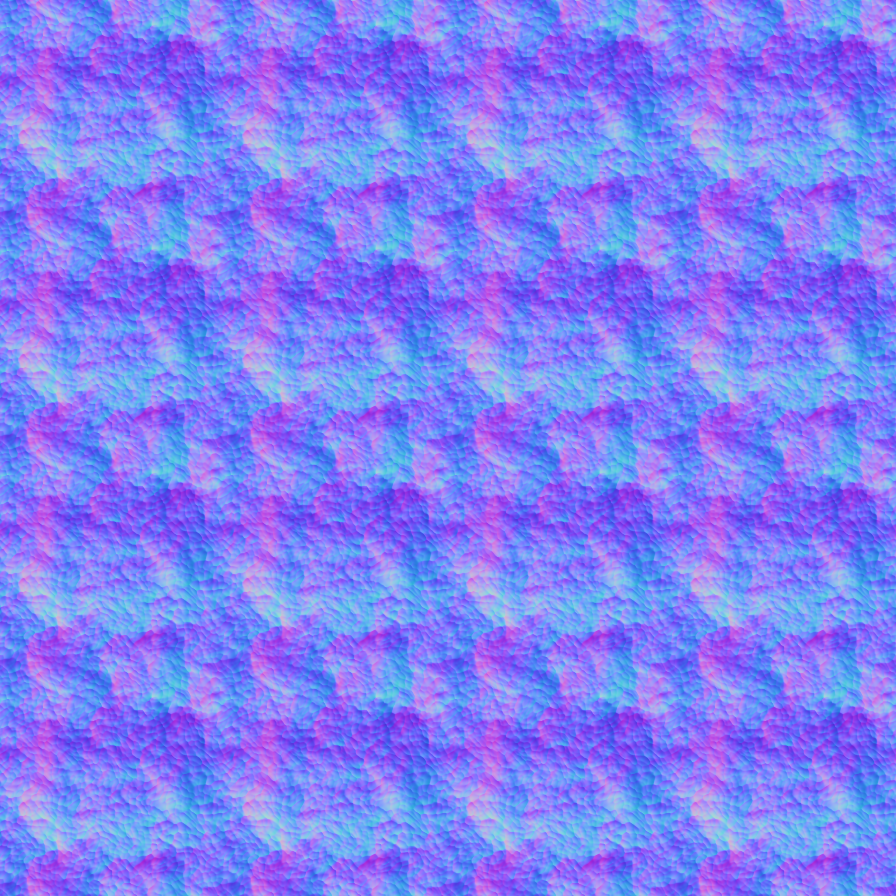
A WebGL 1 fragment shader for this texture map:

```glsl
precision highp float;

uniform vec2 u_resolution;

const float REPEATS = 4.0;        // tiles across and down
const float DOME_STEEPNESS = 0.60;
const float GRAIN_CELLS = 6.0;    // coarsest grain cells per tile
const float GRAIN_STRENGTH = 0.24;
const float CREASE_SHARPNESS = 6.0;
const float OUTLINE_WARP = 0.010;
const float OUTLINE_CHIPS = 0.035;
const int OCTAVES = 4;
const float TAU = 6.2831853;

vec2 hash2(vec2 cell) {
  vec2 k = vec2(dot(cell, vec2(127.1, 311.7)), dot(cell, vec2(269.5, 183.3)));
  return fract(sin(k) * 43758.55);
}

// Slope of a flat-topped mound that wraps around the tile
vec2 domeSlope(vec2 p, vec2 centre, vec2 radius) {
  vec2 d = p - centre;
  vec2 q = sin(0.5 * TAU * d) / (0.5 * TAU * radius);
  float r2 = dot(q, q);
  return -sin(TAU * d) / (TAU * radius) * exp(-0.5 * r2 * r2);
}

// Slope of smooth cellular noise: rounded lumps meeting in soft creases
vec2 cellularSlope(vec2 p, float cells, float seed) {
  p *= cells;
  vec2 base = floor(p);
  vec2 pull = vec2(0.0);
  float total = 0.0;
  for (int j = -1; j <= 1; j++) {
    for (int i = -1; i <= 1; i++) {
      vec2 cell = base + vec2(float(i), float(j));
      vec2 jitter = hash2(floor(mod(cell + 0.5, cells)) + seed);
      vec2 toPoint = cell + jitter - p;
      float size = 0.2 + fract(7.3 * (jitter.x + jitter.y));
      float weight = size * exp(-CREASE_SHARPNESS * dot(toPoint, toPoint));
      pull += weight * toPoint;
      total += weight;
    }
  }
  return 2.0 * pull / max(total, 1e-5);
}

// Layered grain, each layer twice as fine as the last
vec2 grainSlope(vec2 p) {
  vec2 slope = vec2(0.0);
  float cells = GRAIN_CELLS;
  for (int i = 0; i < OCTAVES; i++) {
    slope += cellularSlope(p, cells, 17.0 * float(i));
    cells *= 2.0;
  }
  return GRAIN_STRENGTH * slope;
}

// Broad mounds of one tile
vec2 landformSlope(vec2 p) {
  vec2 slope = 0.95 * domeSlope(p, vec2(0.50, 0.51), vec2(0.42, 0.28));
  slope += vec2(1.05, 0.6) * domeSlope(p, vec2(0.22, 0.55), vec2(0.14, 0.20));
  slope += vec2(1.10, 0.6) * domeSlope(p, vec2(0.79, 0.49), vec2(0.13, 0.20));
  slope += 1.00 * domeSlope(p, vec2(0.30, 0.98), vec2(0.15, 0.17));
  slope += 1.05 * domeSlope(p, vec2(0.71, 0.05), vec2(0.15, 0.15));
  slope += vec2(1.20, 0.7) * domeSlope(p, vec2(0.98, 0.97), vec2(0.13, 0.22));
  return DOME_STEEPNESS * slope;
}

void main() {
  vec2 tile = fract(gl_FragCoord.xy / u_resolution * REPEATS);

  // Periodic sines bend the grain and the mounds
  vec2 warped = tile;
  warped += OUTLINE_WARP * sin(TAU * (3.0 * tile.yx + vec2(0.1, 0.4)));
  warped += 0.5 * OUTLINE_WARP * sin(TAU * (vec2(7.0, 5.0) * tile.yx + 2.0 * tile));

  // Grain also chips the rims of the mounds
  vec2 grain = grainSlope(warped);
  vec2 slope = landformSlope(warped + OUTLINE_CHIPS * grain) + grain;

  // Encode the surface direction as colour
  vec3 normal = normalize(vec3(slope, 1.0));
  gl_FragColor = vec4(0.5 + 0.5 * normal, 1.0);
}
```
